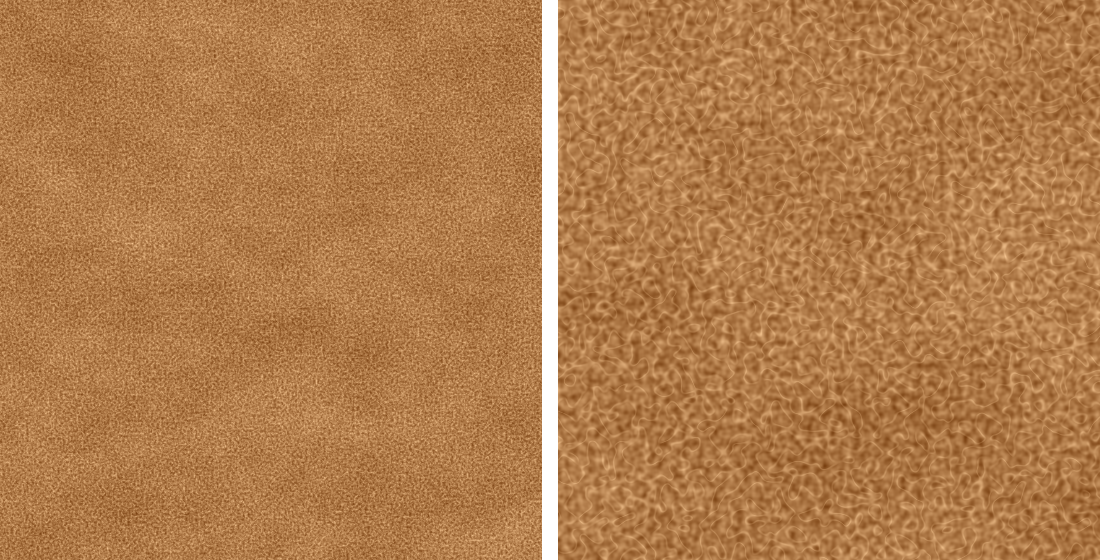
Left, the full canvas; right, a detail of the centre.
This texture is drawn by a Shadertoy shader. Its source:

```glsl
// Tan suede: fine curled nap with light fibres, tiny dark pits and soft mottling.

const vec3 PIT_BROWN = vec3(0.55, 0.33, 0.14);
const vec3 NAP_TAN   = vec3(0.80, 0.60, 0.40);
const float MID_TONE = 0.56;

// Integer hash of a lattice cell, from 0 to 1
float hash(ivec2 cell, uint seed) {
    uvec2 q = uvec2(cell) * uvec2(1597u, 3812u) + seed * 7919u;
    uint h = q.x * 26699u ^ q.y * 40503u;
    h = (h ^ (h >> 15)) * 73244475u;
    h = (h ^ (h >> 13)) * 73244475u;
    h ^= h >> 16;
    return float(h & 65535u) / 65535.0;
}

// Contribution of one lattice corner with a random unit slope
float corner(ivec2 cell, vec2 offset, uint seed) {
    float angle = 6.2832 * hash(cell, seed);
    return dot(vec2(cos(angle), sin(angle)), offset);
}

// Gradient noise, centred on 0
float noise(vec2 p, uint seed) {
    ivec2 cell = ivec2(floor(p));
    vec2 f = fract(p);
    vec2 w = f * f * f * (f * (f * 6.0 - 15.0) + 10.0);
    float low = mix(corner(cell, f, seed),
                    corner(cell + ivec2(1, 0), f - vec2(1, 0), seed), w.x);
    float high = mix(corner(cell + ivec2(0, 1), f - vec2(0, 1), seed),
                     corner(cell + ivec2(1, 1), f - vec2(1, 1), seed), w.x);
    return mix(low, high, w.y);
}

// Thin curved lines along the zero crossings of the noise
float fibres(vec2 p, float width, uint seed) {
    return 1.0 - smoothstep(0.0, width, abs(noise(p, seed)));
}

// Broad worn patches, slightly wider than tall
float mottle(vec2 p) {
    return 0.050 * noise(p * vec2(4.0, 6.0), 1u)
         + 0.042 * noise(p * vec2(10.0, 14.0), 2u)
         + 0.030 * noise(p * vec2(27.0, 32.0), 3u);
}

// Close nap: grains, finer specks and light strands
float nap(vec2 p) {
    vec2 curl = vec2(noise(p * 70.0, 4u), noise(p * 70.0, 5u)) * 0.006;
    float grain = 0.205 * noise(p * 215.0, 6u);
    float specks = 0.105 * noise(p * 330.0, 7u);
    float strands = 0.085 * (fibres((p + curl) * 115.0, 0.13, 8u) - 0.19);
    return grain + specks + strands;
}

void mainImage(out vec4 fragColor, in vec2 fragCoord) {
    vec2 p = fragCoord / iResolution.y + 3.0;

    // Relief in red-channel units, stretched over the colour ramp
    float relief = mottle(p) + nap(p);
    float tone = MID_TONE + relief / (NAP_TAN.r - PIT_BROWN.r);

    fragColor = vec4(clamp(mix(PIT_BROWN, NAP_TAN, tone), 0.0, 1.0), 1.0);
}
```
